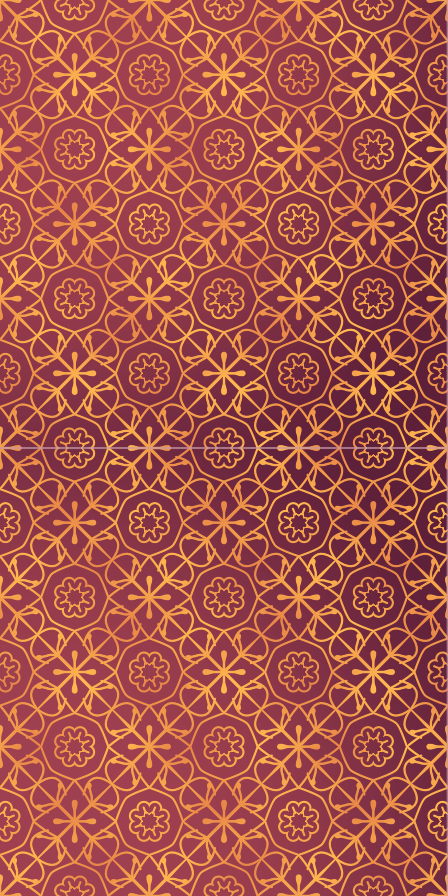
Reproduce this pattern procedurally as a Shadertoy shader.

```glsl
// Gold floral lattice with drop-tipped stems and scalloped rosettes on a shaded plum ground.

// Distance to a segment whose radius swells from r0 into a bulb r1 at its end.
float drop(vec2 p, vec2 a, vec2 b, float r0, float r1) {
    vec2 ab = b - a;
    float h = clamp(dot(p - a, ab) / dot(ab, ab), 0.0, 1.0);
    return length(p - a - ab * h) - mix(r0, r1, smoothstep(0.5, 0.95, h));
}

// Distance to a quadratic curve, walked in short chords.
float curve(vec2 p, vec2 a, vec2 c, vec2 b) {
    float d = 9.0;
    vec2 from = a;
    for (int i = 1; i <= 10; i++) {
        float t = float(i) / 10.0;
        vec2 to = mix(mix(a, c, t), mix(c, b, t), t);
        d = min(d, drop(p, from, to, 0.0, 0.0));
        from = to;
    }
    return d;
}

// Fold the plane into one triangle: flower at (0,0), rosette at (1,0).
vec2 foldLattice(vec2 p) {
    p = abs(mod(p + 1.0, 2.0) - 1.0);
    if (p.x < p.y) p = p.yx;
    if (p.x + p.y > 1.0) p = 1.0 - p.yx;
    return p;
}

float flower(vec2 p) {
    float d = drop(p, vec2(0), vec2(0.25, 0.0), 0.017, 0.039);
    d = min(d, drop(p, vec2(0), vec2(0.5), 0.022, 0.012));
    // Side twigs bend away from the diagonal stem.
    d = min(d, curve(p, vec2(0.2), vec2(0.29, 0.25), vec2(0.38, 0.215)) - 0.016);
    return min(d, drop(p, vec2(0.36, 0.22), vec2(0.485, 0.19), 0.016, 0.036));
}

float petals(vec2 p) {
    float d = curve(p, vec2(0.55, 0.0), vec2(0.40, 0.13), vec2(0.22));
    d = min(d, curve(p, vec2(0.36, 0.12), vec2(0.72, 0.20), vec2(0.5)));
    return d - 0.015;
}

float rosette(vec2 q) {
    float frame = curve(q, vec2(0.45, 0.0), vec2(0.36, 0.26), vec2(0.31));
    // Eight scallops with a spoke at every notch.
    float r = length(q);
    float a = abs(atan(q.y, q.x) - 0.3927);
    vec2 s = r * vec2(cos(a), sin(a));
    float outer = abs(length(s - vec2(0.19, 0.0)) - 0.085);
    outer = max(outer, 0.19 - s.x);
    float inner = abs(r - 0.115 - 0.018 * cos(8.0 * a));
    float spoke = drop(q, 0.12 * vec2(0.924, 0.383), 0.20 * vec2(0.924, 0.383), 0.0, 0.0);
    return min(min(frame, spoke), min(outer, inner)) - 0.014;
}

void mainImage(out vec4 fragColor, in vec2 fragCoord) {
    vec2 uv = fragCoord / iResolution.xy;
    vec2 p = fragCoord / iResolution.y * 12.0;
    float px = 12.0 / iResolution.y;

    // Ground: two mirrored halves, darkest at the right of the middle.
    float toMiddle = 1.0 - abs(uv.y - 0.5) * 2.0;
    float shade = 0.72 * uv.x * uv.x + 0.62 * toMiddle * toMiddle;
    vec3 color = mix(vec3(0.62, 0.25, 0.31), vec3(0.37, 0.125, 0.225),
                     smoothstep(0.05, 1.05, shade));

    // Gold line work, with a sheen that varies over each motif.
    vec2 f = foldLattice(p);
    float d = min(min(flower(f), petals(f)), rosette(vec2(1.0 - f.x, f.y)));
    float sheen = 0.5 + 0.3 * sin(p.x * 3.1416 + p.y * 1.5708)
                + 0.2 * sin(p.y * 6.2832 - p.x * 3.1416);
    vec3 gold = mix(vec3(0.91, 0.53, 0.28), vec3(1.0, 0.72, 0.31), sheen);
    color = mix(color, gold, smoothstep(0.6 * px, -0.6 * px, d));

    // Pale hairlines at the middle seam and the right border.
    float seam = abs(p.y - 6.0) - 0.008;
    float border = (1.0 - uv.x) * 6.0 - 0.012;
    color = mix(color, vec3(0.78, 0.60, 0.66), 0.7 * smoothstep(px, 0.0, min(seam, border)));

    fragColor = vec4(color, 1.0);
}
```
